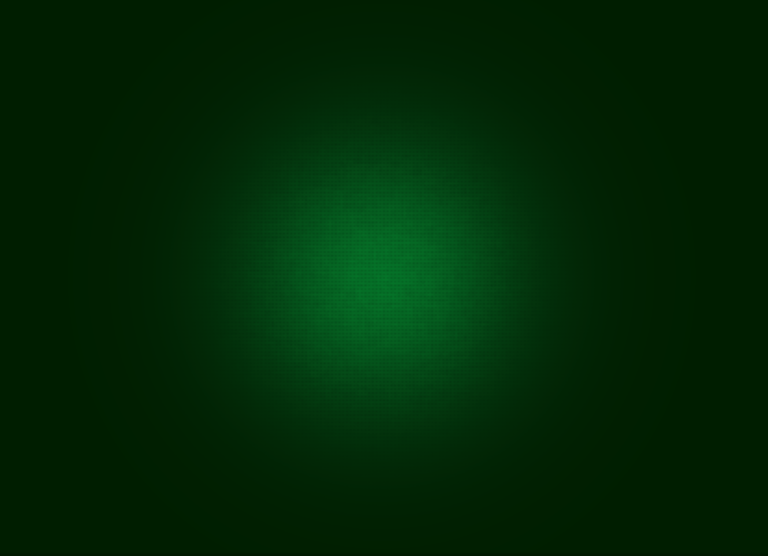
A WebGL 2 fragment shader for this background:

```glsl
#version 300 es
precision highp float;
// Dark green woven cloth lit by a soft round glow at the centre.

uniform vec2 u_resolution;
out vec4 outColor;

float hash(vec2 p) {
    p = fract(p * vec2(0.1031, 0.1137));
    p += dot(p, p.yx + 33.33);
    return fract((p.x + p.y) * p.x * 17.0);
}

float valueNoise(vec2 p) {
    vec2 cell = floor(p), f = fract(p);
    f = f * f * (3.0 - 2.0 * f);
    return mix(mix(hash(cell), hash(cell + vec2(1, 0)), f.x),
               mix(hash(cell + vec2(0, 1)), hash(cell + vec2(1, 1)), f.x), f.y);
}

// Crossed threads with dark gaps and short slubs, centred on zero.
float linen(vec2 p) {
    vec2 thread = 0.5 + 0.5 * cos(6.28318 * 150.0 * p);
    float gaps = 0.25 - thread.x * thread.y;
    float rows = 0.5 - thread.y;
    float slubs = 0.6 * valueNoise(p * vec2(48.0, 185.0))
                + 0.4 * valueNoise(p * vec2(185.0, 55.0) + 70.0) - 0.5;
    float fibres = valueNoise(p * 185.0 + 130.0) - 0.5;
    return 0.085 * gaps + 0.03 * rows + 0.09 * slubs + 0.05 * fibres;
}

void main() {
    // Canvas units: height is one, x is measured from the middle.
    vec2 p = gl_FragCoord.xy / u_resolution.y;
    p.x -= 0.5 * u_resolution.x / u_resolution.y;

    // Radial glow, with blue fading more slowly than green.
    vec2 fromGlow = p - vec2(-0.004, 0.503);
    float glow = exp(-pow(dot(fromGlow, fromGlow) / 0.0555, 0.95));
    vec3 color = vec3(0.0, 0.118, 0.0)
               + vec3(0.02, 0.31, 0.15) * vec3(sqrt(glow), glow, pow(glow, 0.85));

    // The weave shows only where light falls.
    color *= 1.0 + linen(p + 3.0) * smoothstep(0.0, 0.45, glow);

    // Narrow shaded hem along the bottom.
    color *= mix(0.82, 1.0, smoothstep(0.002, 0.008, p.y));
    outColor = vec4(color, 1.0);
}
```
